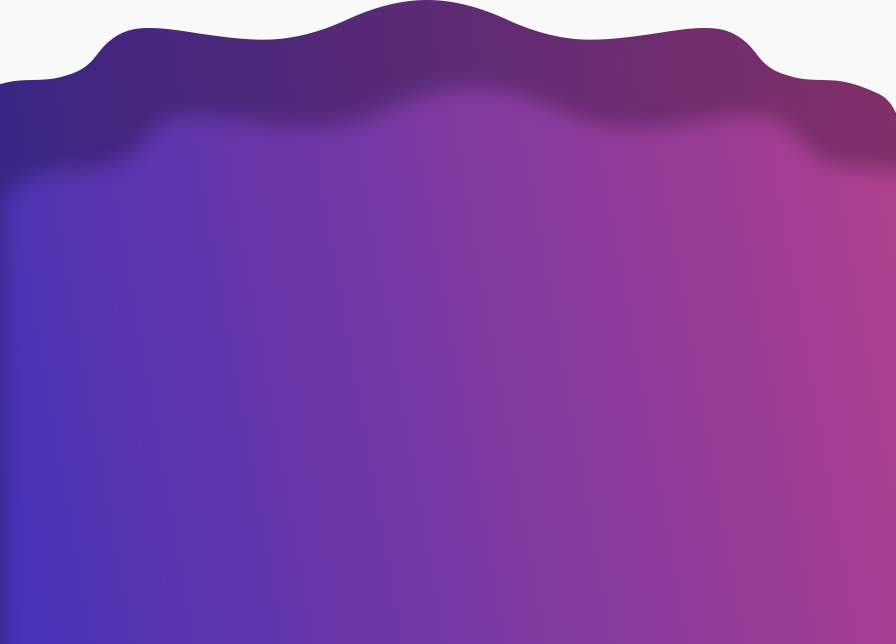
Give the GLSL for this background, as a Shadertoy shader.

```glsl
// A violet-to-magenta panel with a mirrored, scalloped top edge on near-white.
// The edge is a Hermite spline; a shifted copy of the same silhouette, blurred
// by a Gaussian, separates the lit interior from an inner shadow along the rim.

// Layout in design units; the canvas spans CANVAS, y runs down from the top.
const vec2  CANVAS        = vec2(768.0, 552.0);
const float AXIS_X        = 366.0;              // mirror axis of the silhouette
const float HALF_WIDTH    = 402.5;
const vec2  SHADOW_OFFSET = vec2(39.0, 75.0);
const float SHADOW_SIGMA  = 8.5;
const float SHADOW_DIM    = 0.73;               // brightness kept in full shadow
const float GRADIENT_TILT = 0.1745;             // radians above horizontal

const vec3 PAPER   = vec3(0.976, 0.976, 0.976);
const vec3 INDIGO  = vec3(0.265, 0.195, 0.717);
const vec3 MAGENTA = vec3(0.697, 0.252, 0.553);

// Spline knots: distance from the axis, depth below the top, slope.
const int KNOT_COUNT = 10;
const vec3 KNOTS[KNOT_COUNT] = vec3[KNOT_COUNT](
    vec3(0.0, 0.0, 0.0),      vec3(69.0, 17.0, 0.46),
    vec3(140.0, 34.0, 0.0),   vec3(190.0, 29.5, -0.14),
    vec3(238.0, 24.0, 0.0),   vec3(283.0, 47.0, 1.35),
    vec3(312.0, 65.5, 0.3),   vec3(349.0, 69.0, 0.07),
    vec3(384.0, 79.0, 0.45),  vec3(402.5, 98.0, 2.2));

// Depth of the scalloped edge at a horizontal position.
float edgeDepth(float x) {
    float d = min(abs(x - AXIS_X), HALF_WIDTH);
    int k = 0;
    for (int i = 1; i < KNOT_COUNT - 1; i++) {
        if (d >= KNOTS[i].x) k = i;
    }
    vec3 a = KNOTS[k];
    vec3 b = KNOTS[k + 1];
    float span = b.x - a.x;
    float t = (d - a.x) / span;
    float s = 1.0 - t;
    return s * s * ((1.0 + 2.0 * t) * a.y + t * span * a.z)
         + t * t * ((3.0 - 2.0 * t) * b.y - s * span * b.z);
}

// Approximate signed distance, positive inside the panel.
float panelDistance(vec2 p) {
    float slope = (edgeDepth(p.x + 0.5) - edgeDepth(p.x - 0.5));
    float below = (p.y - edgeDepth(p.x)) / sqrt(1.0 + slope * slope);
    return min(below, HALF_WIDTH - abs(p.x - AXIS_X));
}

// Gaussian-blurred coverage: weighted columns, each softened vertically.
float blurredPanel(vec2 p) {
    float reach = 2.2 * SHADOW_SIGMA;
    float sum = 0.0;
    float total = 0.0;
    for (int i = -10; i <= 10; i++) {
        float u = float(i) * 0.25;
        float x = p.x + u * SHADOW_SIGMA;
        float weight = exp(-0.5 * u * u);
        float column = smoothstep(-1.5, 1.5, HALF_WIDTH - abs(x - AXIS_X));
        sum += weight * column * smoothstep(-reach, reach, p.y - edgeDepth(x));
        total += weight;
    }
    return sum / total;
}

void mainImage(out vec4 fragColor, in vec2 fragCoord) {
    vec2 uv = fragCoord / iResolution.xy;
    vec2 p = vec2(uv.x, 1.0 - uv.y) * CANVAS;
    float pixel = CANVAS.y / iResolution.y;

    // Tilted linear gradient reaching from corner to corner.
    vec2 axis = vec2(cos(GRADIENT_TILT), -sin(GRADIENT_TILT));
    float t = dot(p - 0.5 * CANVAS, axis) / dot(CANVAS, abs(axis)) + 0.5;
    vec3 panel = mix(INDIGO, MAGENTA, clamp(t, 0.0, 1.0));

    // Inner shadow, then the panel over the paper.
    panel *= mix(SHADOW_DIM, 1.0, blurredPanel(p - SHADOW_OFFSET));
    float coverage = clamp(panelDistance(p) / pixel + 0.5, 0.0, 1.0);
    fragColor = vec4(mix(PAPER, panel, coverage), 1.0);
}
```
